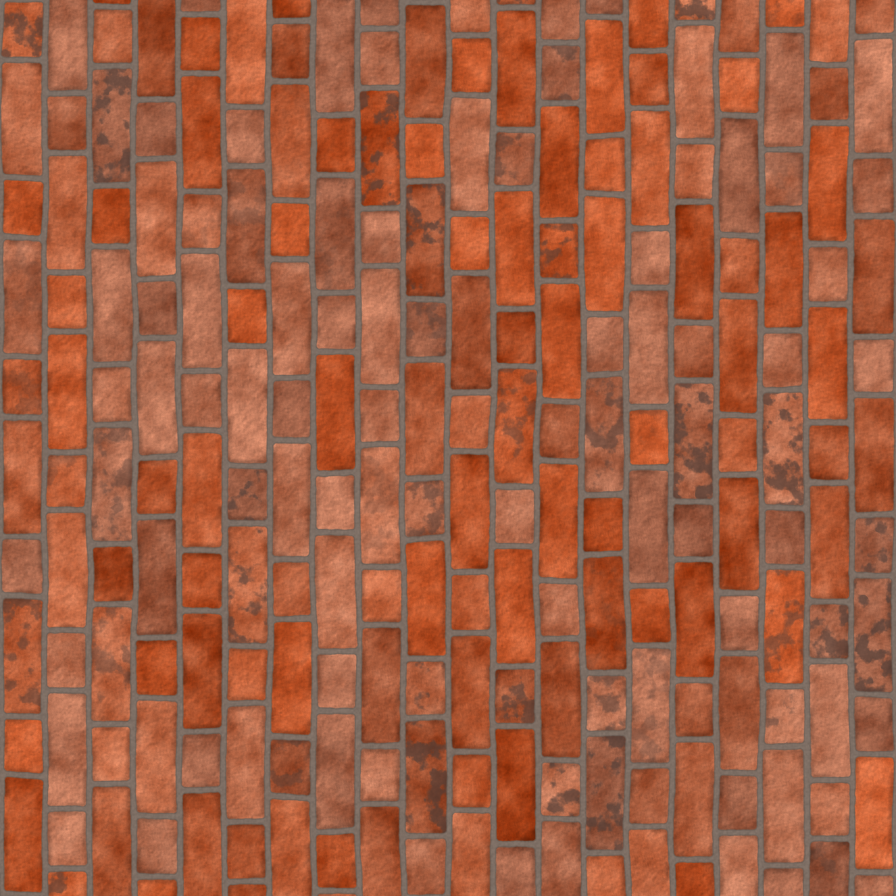
This texture is drawn by a WebGL 2 fragment shader. Its source:

```glsl
#version 300 es
precision highp float;
// Weathered brick paving: upright columns of alternating long and short bricks,
// each column shifted by a little over half a period. Every brick is a rounded
// box with hashed tint, cloudy firing marks, relief grain and occasional soot.
#define COLUMNS 20.0
#define PERIODS 5.0
#define COLUMN_SHIFT 0.52
#define FIRST_SHIFT 0.328
#define LONG_SHARE 0.667
#define JOINT 0.0070
#define CORNER 0.0035
#define WOBBLE 0.0045
#define GRAIN 0.28
#define CLOUDS 1.5
#define SOOT 0.65

uniform vec2 u_resolution;
out vec4 fragColor;

const vec3 MORTAR = vec3(0.49, 0.43, 0.39);
const vec3 DUSTY = vec3(0.64, 0.39, 0.29);
const vec3 FIRED = vec3(0.70, 0.30, 0.14);
const vec3 LIFT = vec3(0.22, 0.17, 0.14);
const vec3 CHAR = vec3(0.30, 0.24, 0.22);

float hash(vec2 p) {
  return fract(sin(dot(p, vec2(127.1, 311.7))) * 43758.545);
}

float noise(vec2 p) {
  vec2 i = floor(p), f = fract(p);
  f = f * f * (3.0 - 2.0 * f);
  float low = mix(hash(i), hash(i + vec2(1, 0)), f.x);
  float high = mix(hash(i + vec2(0, 1)), hash(i + vec2(1, 1)), f.x);
  return mix(low, high, f.y);
}

float fbm(vec2 p) {
  float sum = 0.0, amp = 0.533;
  for (int i = 0; i < 4; i++) {
    sum += amp * noise(p);
    p = mat2(1.6, 1.2, -1.2, 1.6) * p + 7.3;
    amp *= 0.5;
  }
  return sum;
}

float roundBox(vec2 p, vec2 halfSize, float radius) {
  vec2 q = abs(p) - halfSize + radius;
  return length(max(q, 0.0)) + min(max(q.x, q.y), 0.0) - radius;
}

// Signed distance to the nearest brick; also yields its identity
float brick(vec2 p, out vec2 id) {
  float column = floor(p.x * COLUMNS);
  float run = -p.y * PERIODS - FIRST_SHIFT - column * COLUMN_SHIFT;
  float along = fract(run);
  float isShort = step(LONG_SHARE, along);
  float share = mix(LONG_SHARE, 1.0 - LONG_SHARE, isShort);
  float middle = mix(0.5 * LONG_SHARE, 0.5 + 0.5 * LONG_SHARE, isShort);
  id = vec2(column, 2.0 * floor(run) + isShort);

  vec2 local = vec2((fract(p.x * COLUMNS) - 0.5) / COLUMNS, (along - middle) / PERIODS);
  float tilt = 0.03 * (hash(id + 3.7) - 0.5);
  local += tilt * vec2(-local.y, local.x);
  vec2 halfSize = 0.5 * vec2(1.0 / COLUMNS, share / PERIODS) - 0.5 * JOINT;
  return roundBox(local, halfSize, CORNER);
}

void main() {
  vec2 p = gl_FragCoord.xy / u_resolution;
  float pixel = 1.0 / min(u_resolution.x, u_resolution.y);

  // Hand-laid edges: slow drift plus fine chipping
  vec2 drift = vec2(noise(p * 14.0), noise(p * 14.0 + 31.0)) - 0.5;
  vec2 id;
  float d = brick(p + WOBBLE * drift, id);
  d += 0.0016 * (fbm(p * 130.0) - 0.5);

  // Relief lit from the upper left
  vec2 toLight = vec2(-0.0016, 0.0016);
  float relief = fbm(p * 190.0) - fbm((p + toLight) * 190.0);
  float speck = noise(p * 430.0) - 0.5;

  // Tint of the whole brick, then clouds inside it
  float fired = smoothstep(0.15, 0.95, hash(id));
  float bright = hash(id + 17.3) - 0.5;
  vec2 offset = 9.0 * vec2(hash(id + 5.1), hash(id + 8.9));
  float cloud = fbm(p * 38.0 + offset) - 0.5;
  vec3 clay = mix(DUSTY, FIRED, clamp(fired - 0.5 * cloud, 0.0, 1.0));
  clay += LIFT * (0.12 + 0.75 * bright + CLOUDS * cloud);
  clay *= 1.0 + GRAIN * relief + 0.09 * speck;

  // Darkened rims and soot on a few bricks
  float rim = smoothstep(-0.007, 0.0, d) * smoothstep(0.35, 0.7, noise(p * 50.0 + offset));
  clay *= 1.0 - 0.22 * rim;
  float sooty = smoothstep(0.72, 0.95, hash(id + 41.7));
  float stain = smoothstep(0.50, 0.68, fbm(p * 65.0 + offset.yx));
  clay = mix(clay, CHAR, SOOT * sooty * stain);

  // Mortar, shaded where it meets the bricks
  vec3 mortar = MORTAR * (1.0 + 0.12 * relief + 0.08 * speck);
  mortar *= mix(0.86, 1.0, smoothstep(0.0, 0.0022, d));

  float edge = max(pixel, 0.0009);
  fragColor = vec4(mix(clay, mortar, smoothstep(-edge, edge, d)), 1.0);
}
```
